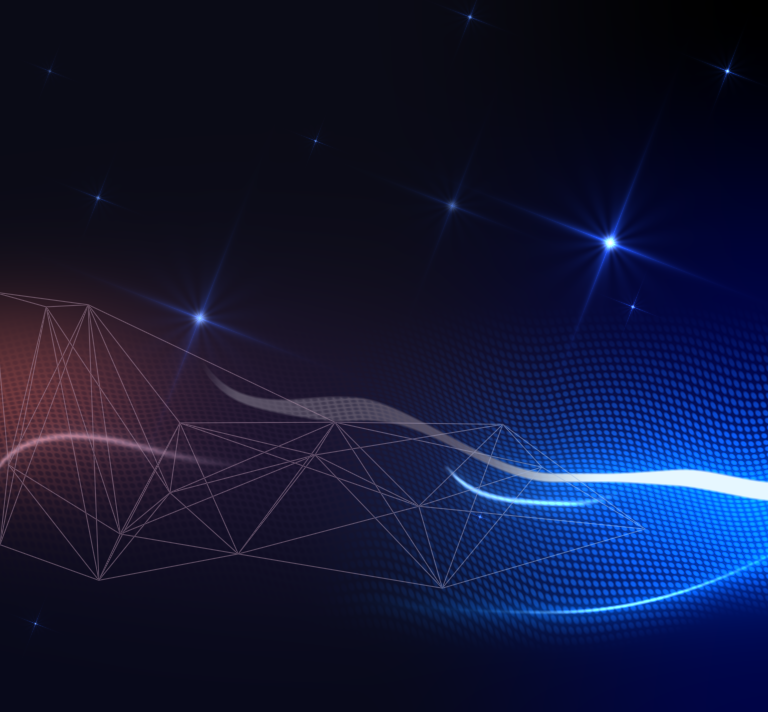
This background is drawn by a Shadertoy shader. Its source:

```glsl
// Night-blue backdrop with a dotted wave mesh, glowing ribbons, a line network and stars.

const int NODES = 17;
const int STARS = 11;

vec2 hashGradient(vec2 cell) {
    float angle = 6.2832 * fract(sin(dot(cell, vec2(127.1, 311.7))) * 4375.85);
    return vec2(cos(angle), sin(angle));
}

float gradientNoise(vec2 p) {
    vec2 i = floor(p), f = fract(p), s = f * f * (3.0 - 2.0 * f);
    vec2 r = vec2(1.0, 0.0);
    float low = mix(dot(hashGradient(i), f), dot(hashGradient(i + r), f - r), s.x);
    float high = mix(dot(hashGradient(i + r.yx), f - r.yx), dot(hashGradient(i + 1.0), f - 1.0), s.x);
    return mix(low, high, s.y);
}

float glow(vec2 p, vec2 center, vec2 radius) {
    vec2 q = (p - center) / radius;
    return exp(-dot(q, q));
}

float bell(float x, float center, float width) {
    float t = (x - center) / width;
    return exp(-t * t);
}

// Ribbon heights along x
float mainWave(float x) {
    return 0.425 + 0.065 * exp(-max(x - 0.284, 0.0) / 0.04)
         - 0.096 * smoothstep(0.5, 0.78, x) - 0.02 * smoothstep(0.95, 1.1, x);
}

float innerWave(float x) {
    float rise = max(x - 0.8, 0.0);
    return 0.292 + 0.05 * exp(-max(x - 0.63, 0.0) / 0.04) + 3.0 * rise * rise;
}

float leftWave(float x) {
    return 0.343 + 0.045 * bell(x, 0.1, 0.15) - 0.025 * exp(-x / 0.025);
}

float lowerWave(float x) {
    float d = x - 0.775;
    return 0.14 + (d > 0.0 ? 0.85 : 0.22) * d * d;
}

float band(float dist, float halfWidth, float soft) {
    return 1.0 - smoothstep(halfWidth - soft, halfWidth + soft, abs(dist));
}

float span(float x, float start, float full, float fade, float end) {
    return smoothstep(start, full, x) * (1.0 - smoothstep(fade, end, x));
}

float segment(vec2 p, vec2 a, vec2 b, float px) {
    vec2 d = b - a;
    float t = clamp(dot(p - a, d) / dot(d, d), 0.0, 1.0);
    return band(length(p - a - d * t), 0.0007, px * 0.8);
}

// Dots on a sheet that follows the main wave
float meshDots(vec2 p) {
    float d = p.y - mainWave(max(p.x, 0.36)) + 0.05 * gradientNoise(p * vec2(4.5, 3.0));
    vec2 q = vec2(95.0 * (p.x + 0.3 * d), 28.0 * sign(d) * log(1.0 + abs(d) / 0.166));
    float soft = clamp(max(fwidth(q.x), fwidth(q.y)), 0.05, 0.35);
    return 1.0 - smoothstep(0.36 - soft, 0.36 + soft, length(fract(q) - 0.5));
}

// Four-pointed star with a tilted cross and a streaked halo
vec3 star(vec2 p, vec2 center, float size, float power) {
    vec2 q = (p - center) / size;
    q = mat2(0.93, 0.36, -0.36, 0.93) * q;
    vec2 a = abs(q);
    float r = length(q);
    float rays = exp(-a.x / 0.022 - a.y / 0.32) + exp(-a.y / 0.022 - a.x / 0.32);
    float streaks = 0.6 + 0.4 * cos(14.0 * atan(q.y, q.x + 0.0001));
    float halo = 0.3 * streaks * exp(-r / 0.2);
    return power * (vec3(0.12, 0.33, 0.9) * (rays + halo) + vec3(0.7, 0.85, 0.9) * exp(-r * r / 0.0025));
}

vec3 backdrop(vec2 p) {
    vec3 col = mix(vec3(0.03, 0.035, 0.1), vec3(0.04, 0.042, 0.085), smoothstep(0.0, 0.6, p.y));
    float right = smoothstep(0.5, 1.08, p.x);
    col = mix(col, vec3(0.0, 0.015, 0.27) * (1.0 - smoothstep(0.5, 1.0, p.y)), right);
    col += vec3(0.08, 0.045, 0.1) * glow(p, vec2(0.38, 0.4), vec2(0.38, 0.2));
    col += vec3(0.38, 0.17, 0.12) * glow(p, vec2(0.0, 0.44), vec2(0.22, 0.13));
    col += vec3(0.0, 0.11, 0.25) * glow(p, vec2(0.95, 0.27), vec2(0.32, 0.13));
    return col + vec3(0.0, 0.18, 0.35) * glow(p, vec2(1.1, 0.27), vec2(0.2, 0.08));
}

void mainImage(out vec4 fragColor, in vec2 fragCoord) {
    vec2 p = fragCoord / iResolution.xy * vec2(1.08, 1.0);
    float px = 1.0 / iResolution.y;
    float x = p.x, right = smoothstep(0.4, 1.0, x);
    vec3 col = backdrop(p);

    // Dotted mesh: dark on the warm side, luminous on the blue side
    float dots = meshDots(p);
    float floorY = min(lowerWave(x), 0.19);
    float sheet = smoothstep(floorY - 0.06, floorY + 0.03, p.y) * (1.0 - smoothstep(0.36, 0.58, p.y));
    col *= 1.0 - 0.4 * dots * sheet * (1.0 - right);
    col += dots * sheet * mix(vec3(0.02, 0.015, 0.05), vec3(0.04, 0.27, 0.55), right);

    // Ribbons and their glows
    float d = p.y - mainWave(x), swell = bell(x, 0.48, 0.08), lit = smoothstep(0.62, 0.86, x);
    float width = 0.006 + 0.011 * swell + 0.007 * smoothstep(0.85, 1.0, x);
    float body = band(d, width, px + 0.001) * smoothstep(0.275, 0.34, x) * (1.0 - 0.4 * swell * dots);
    col += vec3(0.0, 0.28, 0.5) * lit * exp(-abs(d) / 0.03);
    col = mix(col, mix(vec3(0.42, 0.39, 0.46), vec3(0.9, 0.97, 1.0), lit), body * mix(0.75, 1.0, lit));
    float inner = p.y - innerWave(x), innerSpan = span(x, 0.62, 0.65, 0.78, 0.88);
    col += innerSpan * (vec3(0.5, 0.6, 0.65) * band(inner, 0.003, 0.003) + vec3(0.05, 0.16, 0.25) * exp(-abs(inner) / 0.012));
    float left = p.y - leftWave(x);
    col += vec3(0.25, 0.21, 0.23) * (band(left, 0.004, 0.004) + 0.5 * exp(-abs(left) / 0.012)) * (1.0 - smoothstep(0.15, 0.38, x));
    float low = p.y - lowerWave(x), lowSpan = smoothstep(0.45, 0.9, x);
    col += lowSpan * (vec3(0.0, 0.22, 0.42) * exp(-abs(low) / 0.014) + vec3(0.55, 0.7, 0.65) * bell(x, 0.89, 0.13) * band(low, 0.002, 0.002));

    // Network: each node, ordered by x, links to its next four
    vec2 node[NODES] = vec2[NODES](vec2(-0.01, 0.59), vec2(0.0, 0.235), vec2(0.012, 0.347), vec2(0.065, 0.569),
        vec2(0.124, 0.572), vec2(0.139, 0.185), vec2(0.169, 0.25), vec2(0.239, 0.308), vec2(0.253, 0.406),
        vec2(0.335, 0.222), vec2(0.443, 0.361), vec2(0.471, 0.407), vec2(0.589, 0.289), vec2(0.622, 0.174),
        vec2(0.707, 0.404), vec2(0.762, 0.344), vec2(0.907, 0.257));
    float web = segment(p, node[4], node[11], px);
    for (int i = 0; i < NODES; i++)
        for (int j = i + 1; j < min(i + 5, NODES); j++)
            web = max(web, segment(p, node[i], node[j], px));
    col = mix(col, mix(vec3(0.65, 0.53, 0.62), vec3(0.6, 0.8, 1.0), right), 0.5 * web);

    // Stars: position, size, power
    vec4 stars[STARS] = vec4[STARS](vec4(0.858, 0.659, 0.17, 1.1), vec4(0.281, 0.553, 0.17, 0.5),
        vec4(0.636, 0.711, 0.13, 0.25), vec4(1.023, 0.9, 0.05, 0.8), vec4(0.661, 0.976, 0.05, 0.4),
        vec4(0.138, 0.722, 0.05, 0.35), vec4(0.444, 0.802, 0.03, 0.4), vec4(0.89, 0.569, 0.04, 0.6),
        vec4(0.07, 0.9, 0.04, 0.2), vec4(0.05, 0.124, 0.03, 0.4), vec4(0.675, 0.274, 0.03, 0.4));
    for (int i = 0; i < STARS; i++) col += star(p, stars[i].xy, stars[i].z, stars[i].w);

    fragColor = vec4(clamp(col, 0.0, 1.0), 1.0);
}
```
